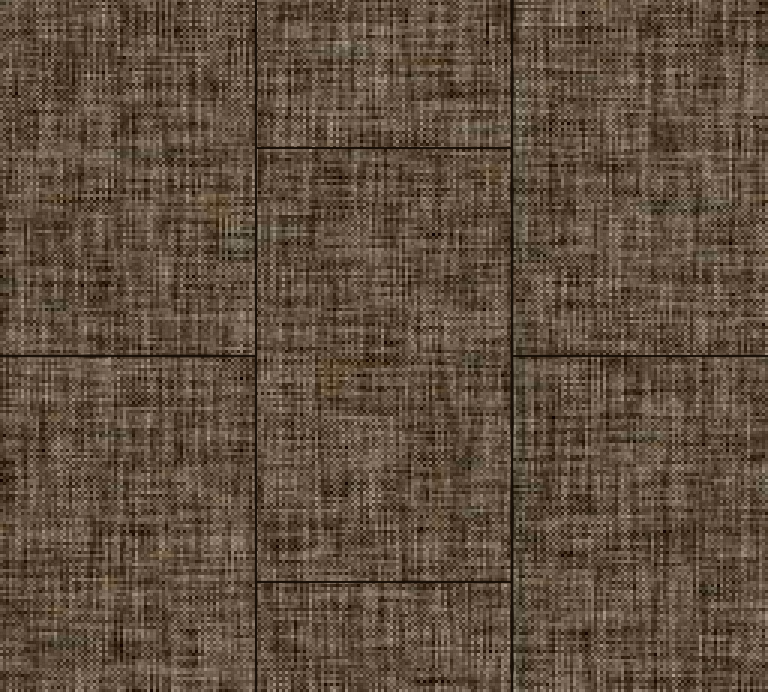
Give the GLSL for this texture, as a WebGL 1 fragment shader.

```glsl
precision highp float;
// Brown woven-fabric tiles in three staggered columns, with dark seams and faint stains.
uniform vec2 u_resolution;

#define COLUMNS 3.0          // tiles across
#define TILE_HEIGHT 0.5651   // all lengths are in canvas widths
#define OUTER_SEAM_Y 0.4375  // a seam height in even columns
#define INNER_SEAM_Y 0.1432  // a seam height in odd columns
#define SEAM_HALF 0.0016
#define THREADS 256.0        // threads across the canvas
#define MEAN_TONE 0.373
#define CHECKER 0.048        // contrast of the over-under weave
#define WARP_STREAK 0.205
#define WEFT_STREAK 0.185
#define FLECK 0.13           // variation between single crossings
#define STAIN 0.45

const vec3 TINT = vec3(0.0, -0.07, -0.132);
const vec3 SEAM_COLOR = vec3(0.075, 0.04, 0.01);
const vec3 MOSS = vec3(-0.07, 0.005, -0.005);
const vec3 OCHRE = vec3(0.03, 0.015, -0.06);

float hash(vec2 p) {
  vec3 q = fract(p.xyx * 0.1031);
  q += dot(q, q.yzx + 33.33);
  return fract((q.x + q.y) * q.z);
}

// Smooth random tone running along one thread, centred on zero
float streak(float thread, float along, vec2 seed) {
  float i = floor(along);
  float a = hash(vec2(thread, i) + seed);
  float b = hash(vec2(thread, i + 1.0) + seed);
  return mix(a, b, smoothstep(0.0, 1.0, along - i)) - 0.5;
}

float noise(vec2 p) {
  float row = floor(p.y);
  float low = streak(row, p.x, vec2(17.0));
  float high = streak(row + 1.0, p.x, vec2(17.0));
  return 0.5 + mix(low, high, smoothstep(0.0, 1.0, p.y - row));
}

float seamOffset(float column) {
  return mix(OUTER_SEAM_Y, INNER_SEAM_Y, mod(column, 2.0));
}

// Brightness of the cloth at a point
float weave(vec2 p) {
  float column = floor(p.x * COLUMNS);
  float row = floor((p.y - seamOffset(column)) / TILE_HEIGHT);
  vec2 seed = vec2(column * 37.0, row * 91.0) + 300.0;
  vec2 t = p * THREADS;
  vec2 cell = floor(t);
  vec2 across = abs(fract(t) - 0.5);
  float over = mod(cell.x + cell.y, 2.0);

  // Long and short streaks along both thread directions
  float warp = streak(cell.x, t.y / 17.0, seed)
             + 0.6 * streak(cell.x, t.y / 5.0, seed + 53.0);
  float weft = streak(cell.y, t.x / 16.0, seed + 111.0)
             + 0.6 * streak(cell.y, t.x / 5.0, seed + 171.0);
  float band = streak(floor(t.y / 3.0), t.x / 30.0, seed + 211.0)
             + streak(floor(t.x / 3.0), t.y / 34.0, seed + 263.0);

  // Crossings: the check fades in patches and turns into upright ribs
  float patchy = 0.4 + 1.2 * noise(t / 11.0 + seed);
  float ribbed = smoothstep(0.5, 0.75, noise(t / vec2(9.0, 14.0) + seed + 31.0));
  float pattern = 2.0 * mix(over, mod(cell.x, 2.0), 0.75 * ribbed) - 1.0;
  float tone = MEAN_TONE + CHECKER * patchy * pattern;
  tone += WARP_STREAK * warp * (0.65 + 0.5 * over);
  tone += WEFT_STREAK * weft * (1.15 - 0.5 * over);
  tone += 0.035 * band + FLECK * (hash(cell + seed) - 0.5);

  // Rounded thread flanks
  float flank = mix(across.y, across.x, over);
  return tone + 0.012 - 0.12 * flank * flank;
}

// Soft coverage of a line at distance d
float line(float d, float halfWidth, float pixel) {
  return 1.0 - smoothstep(halfWidth - 0.5 * pixel, halfWidth + 0.5 * pixel, d);
}

void main() {
  float pixel = 1.0 / u_resolution.x;
  vec2 p = gl_FragCoord.xy * pixel;

  // Cloth, averaged over the pixel
  float tone = 0.0;
  for (int j = 0; j < 3; j++) {
    for (int i = 0; i < 3; i++) {
      vec2 shift = (vec2(float(i), float(j)) - 1.0) / 3.0;
      tone += weave(p + shift * pixel) / 9.0;
    }
  }
  vec3 color = max(vec3(tone) + TINT, vec3(0.01, 0.005, 0.0));

  // Faint stains: moss along the last column's left edge, a few elsewhere
  float column = floor(p.x * COLUMNS);
  float inset = p.x - column / COLUMNS;
  float edge = step(COLUMNS - 1.5, column) * (1.0 - smoothstep(0.014, 0.024, inset));
  float moss = edge * smoothstep(0.1, 0.5, noise(p * vec2(12.0, 17.0) + 5.0));
  moss = max(moss, smoothstep(0.86, 0.96, noise(p * vec2(13.0, 30.0) + 40.0)));
  float ochre = smoothstep(0.89, 0.98, noise(p * vec2(14.0, 28.0) + 90.0));
  color += STAIN * (moss * MOSS + ochre * OCHRE);

  // Seams: vertical ones between columns, horizontal ones staggered
  float joint = clamp(floor(p.x * COLUMNS + 0.5), 1.0, COLUMNS - 1.0);
  float rise = (p.y - seamOffset(column)) / TILE_HEIGHT;
  float level = floor(rise + 0.5);
  float wear = 0.8 + 0.4 * noise(p * 60.0);
  float uprightWidth = SEAM_HALF * wear * (0.7 + 0.25 * joint);
  float upright = line(abs(p.x - joint / COLUMNS), uprightWidth, pixel);
  float flatWidth = SEAM_HALF * wear * mix(0.75, 1.1, hash(vec2(column, level) + 8.0));
  float flatSeam = line(abs(rise - level) * TILE_HEIGHT, flatWidth, pixel);
  color = mix(color, SEAM_COLOR, 0.92 * max(upright, flatSeam));

  gl_FragColor = vec4(clamp(color, 0.0, 1.0), 1.0);
}
```
